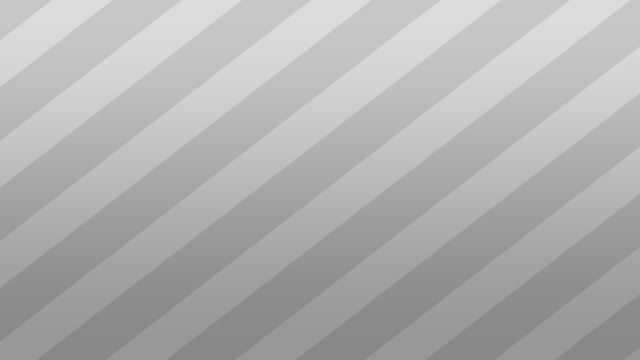
Give the GLSL for this pattern, as a Shadertoy shader.

```glsl
// Broad diagonal stripes in two greys, rising to the right.
// A soft vertical fade runs from pale at the top to mid grey at the bottom;
// the stripes are a repeated band distance, smoothed over one pixel.

#define PERIOD 0.2204       // stripe spacing across the slope, in canvas heights
#define SLOPE 0.775         // rise over run of the stripes
#define LIGHT_SHARE 0.467   // part of each period that is light
#define LIGHT_START 0.402   // phase where the first light band begins
#define DARK_TOP 0.782
#define DARK_BOTTOM 0.533
#define LIGHT_TOP 0.860
#define LIGHT_BOTTOM 0.594

// Signed distance to the nearest light band, negative inside it
float bandDistance(vec2 p) {
    vec2 across = normalize(vec2(SLOPE, 1.0));
    float phase = dot(p, across) / PERIOD - LIGHT_START - 0.5 * LIGHT_SHARE;
    float fromCentre = abs(fract(phase + 0.5) - 0.5);
    return (fromCentre - 0.5 * LIGHT_SHARE) * PERIOD;
}

void mainImage(out vec4 fragColor, in vec2 fragCoord) {
    // Canvas heights, measured from the top left corner
    vec2 p = vec2(fragCoord.x, iResolution.y - fragCoord.y) / iResolution.y;
    float pixel = 1.0 / iResolution.y;

    // Vertical fade of both greys
    float fade = smoothstep(0.0, 1.0, p.y);
    float dark = mix(DARK_TOP, DARK_BOTTOM, fade);
    float light = mix(LIGHT_TOP, LIGHT_BOTTOM, fade);

    // Stripes with smoothed edges
    float band = 1.0 - smoothstep(-0.6 * pixel, 0.6 * pixel, bandDistance(p));
    fragColor = vec4(vec3(mix(dark, light, band)), 1.0);
}
```
